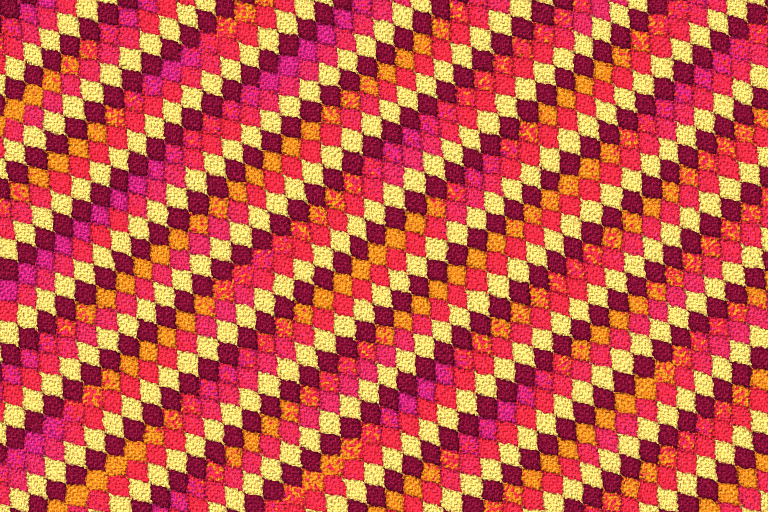
Reproduce this texture procedurally as a Shadertoy shader.

```glsl
// Diagonal bands of bobble-knit dots in red, yellow and plum, with a drifting accent yarn.
#define ANGLE 0.68         // slope of the bands, radians
#define SPACING 0.047      // distance between dots along a row, in canvas heights
#define ROW_PITCH 0.0332   // distance between rows, four rows to a band
#define ROW_PHASE 0.85     // shift across the bands, in rows
#define WOBBLE 0.13        // unevenness of the rows
#define ROUNDNESS 1.4      // 1 for pointed diamonds, 2 for ellipses
#define STITCHES 5.0       // knit stitches per dot
#define STITCH_DEPTH 0.38  // contrast of the stitches
#define FUZZ 0.42          // contrast of the yarn fibres

const vec3 RED = vec3(0.97, 0.17, 0.25);
const vec3 CRIMSON = vec3(0.90, 0.17, 0.36);
const vec3 YELLOW = vec3(1.00, 0.84, 0.42);
const vec3 PLUM = vec3(0.49, 0.06, 0.19);
const vec3 ORANGE = vec3(0.98, 0.54, 0.13);
const vec3 MAGENTA = vec3(0.82, 0.14, 0.46);

vec2 hashGradient(vec2 cell) {
    vec3 h = fract(cell.xyx * vec3(0.1031, 0.1030, 0.0973));
    h += dot(h, h.yzx + 33.33);
    float a = 6.2832 * fract((h.x + h.y) * h.z);
    return vec2(cos(a), sin(a));
}

// Gradient noise, roughly -0.7 to 0.7
float noise(vec2 p) {
    vec2 i = floor(p), f = fract(p);
    vec2 s = f * f * f * (f * (f * 6.0 - 15.0) + 10.0);
    vec2 e = vec2(1.0, 0.0);
    float low = mix(dot(hashGradient(i), f), dot(hashGradient(i + e.xy), f - e.xy), s.x);
    float high = mix(dot(hashGradient(i + e.yx), f - e.yx), dot(hashGradient(i + 1.0), f - 1.0), s.x);
    return mix(low, high, s.y);
}

// Accent yarn slowly changes dye along each band
vec3 accentColor(float band, float along, float speck) {
    float dye = noise(vec2(along * 0.15, band * 7.31 + 0.4)) + 0.45 * speck;
    vec3 c = mix(MAGENTA, RED, smoothstep(-0.32, -0.16, dye));
    return mix(c, ORANGE, smoothstep(-0.08, 0.10, dye));
}

vec3 rowColor(float kind, float band, float along, float speck) {
    if (kind < 0.5) return mix(RED, CRIMSON, smoothstep(-0.1, 0.4, noise(vec2(along * 0.2, band * 3.7)) + 0.4 * speck));
    if (kind < 1.5) return YELLOW;
    if (kind < 2.5) return PLUM;
    return accentColor(band, along, speck);
}

float rowSize(float kind) {
    return kind < 0.5 ? 1.04 : kind < 1.5 ? 1.09 : kind < 2.5 ? 0.98 : 0.89;
}

// Scaled distance to the nearest dot of a row, 1 near the rim
float dotDistance(vec2 knit, float row, float kind, float band) {
    float dx = abs(fract(knit.x + 0.5 * mod(row, 2.0)) - 0.5);
    // A pulled strand draws each tip out between the dots of the adjoining rows
    float strand = 0.16 * exp(-dx * dx / 0.005);
    if (kind > 2.5) {   // accent dots flatten a little in places
        float flatness = smoothstep(0.0, 0.3, noise(vec2(knit.x * 0.13, band * 5.3 + 20.0)));
        dx *= mix(1.0, 0.7, flatness);
    }
    vec2 d = pow(vec2(dx / 0.5, abs(knit.y - row) / 0.88), vec2(ROUNDNESS));
    return pow(d.x + d.y, 1.0 / ROUNDNESS) / rowSize(kind) - strand;
}

// V-shaped stitches, 0 in the gaps and 1 on the yarn
float stitchHeight(vec2 knit) {
    vec2 s = knit * vec2(STITCHES, STITCHES * 0.8);
    s.y += 1.1 * abs(fract(s.x) - 0.5);
    float strand = 0.5 + 0.5 * cos(6.2832 * s.y);
    return strand * (0.6 + 0.4 * abs(sin(6.2832 * s.x)));
}

void mainImage(out vec4 fragColor, in vec2 fragCoord) {
    vec2 p = fragCoord / iResolution.y;
    vec2 dir = vec2(cos(ANGLE), sin(ANGLE));

    // Knit space: x counts dots along a row, y counts rows downward
    vec2 knit = vec2(dot(p, dir) / SPACING, dot(p, vec2(dir.y, -dir.x)) / ROW_PITCH + ROW_PHASE);
    vec2 drift = vec2(noise(p * 5.0), noise(p * 5.0 + 17.0));
    vec2 jitter = vec2(noise(knit * 1.7), noise(knit * 1.7 + 41.0));
    knit += WOBBLE * (2.0 * drift + 0.7 * jitter);
    float speck = noise(knit * STITCHES);
    vec2 ragged = knit + 0.09 * vec2(noise(knit * 6.0 + 9.0), speck);

    // Nearest and second nearest dots among the adjoining rows
    float nearest = 9.0, second = 9.0;
    vec3 color = RED, neighbour = RED;
    for (int k = -1; k <= 1; k++) {
        float row = floor(ragged.y + 0.5) + float(k);
        float kind = mod(row, 4.0), band = floor(row / 4.0);
        float d = dotDistance(ragged, row, kind, band);
        vec3 c = rowColor(kind, band, knit.x, speck);
        if (d < nearest) {
            second = nearest; neighbour = color;
            nearest = d; color = c;
        } else if (d < second) {
            second = d; neighbour = c;
        }
    }
    float edge = 2.5 / (iResolution.y * SPACING);
    color = mix(neighbour, color, 0.5 + 0.5 * smoothstep(0.0, edge, second - nearest));

    // Puffed dots, sunken seams, stitches and fibres
    float seam = smoothstep(0.60, 0.95, nearest);
    float fibres = noise(knit * vec2(9.0, 6.0)) + 0.7 * noise(knit * 15.0);
    float light = 1.06 - 0.06 * nearest * nearest - 0.26 * seam;
    light += STITCH_DEPTH * (stitchHeight(knit) - 0.45) + FUZZ * fibres;
    color *= light;
    color += 0.12 * max(light - 1.0, 0.0);
    fragColor = vec4(clamp(color, 0.0, 1.0), 1.0);
}
```
